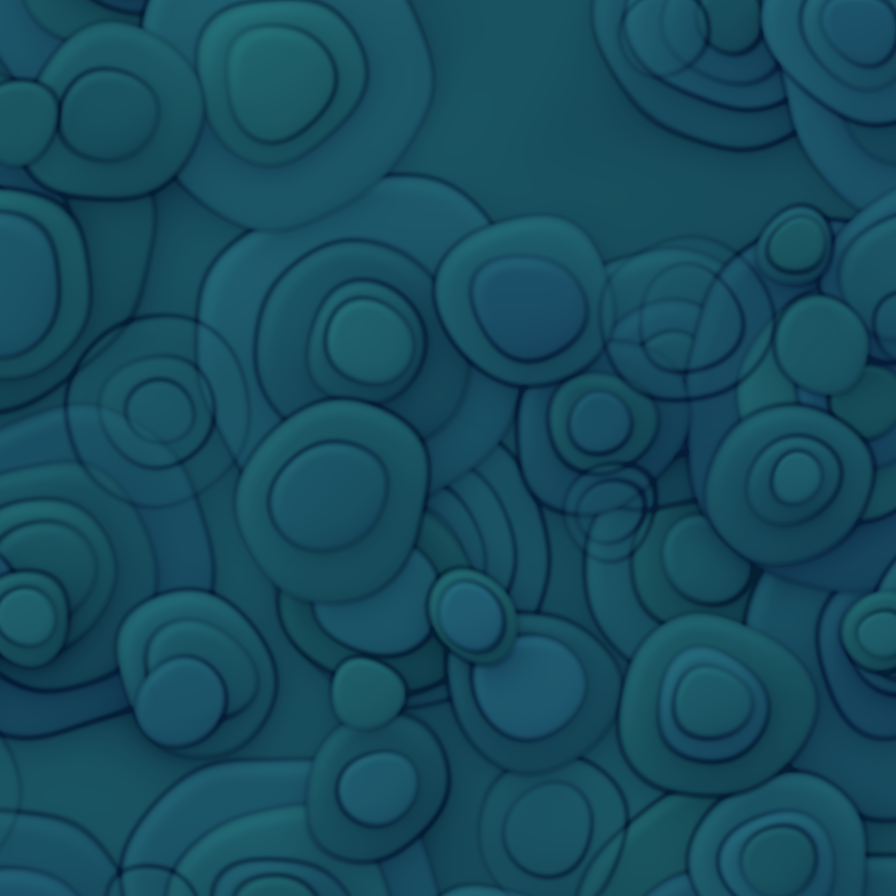
This pattern is drawn by a three.js fragment shader. Its source:

```glsl
varying vec2 vUv;

float hash(vec2 p) {
  vec3 q = fract(vec3(p.xyx) * vec3(0.1031, 0.1030, 0.0973));
  q += dot(q, q.yzx + 33.33);
  return fract((q.x + q.y) * q.z);
}

// Paint holds tone in x and blueness in y.
void paintDome(inout vec2 paint, vec2 p, float radius, float seed, float alpha) {
  float angle = atan(p.y, p.x);
  float wobble = 0.04 * sin(2.0 * angle + seed * 40.0) + 0.022 * sin(3.0 * angle + seed * 70.0);
  float d = length(p) - radius * (1.0 + wobble);
  float lit = dot(p, vec2(-0.45, 0.89)) / (length(p) + 0.002);
  float inside = smoothstep(0.003, -0.003, d);
  float rimWidth = min(0.018, 0.22 * radius);

  // Soft shadow cast below the dome
  paint.x -= 0.36 * alpha * (1.0 - inside) * (0.55 - 0.45 * lit) * exp(-max(d, 0.0) / (0.4 * rimWidth + 0.012));

  // Body with a bright upper rim and a shaded lower edge
  float rim = (d + 0.6 * rimWidth) / (0.5 * rimWidth);
  float tone = 0.54 + 0.32 * fract(seed * 17.3);
  tone += 0.08 * dot(p, vec2(-0.45, 0.89)) / radius;
  tone += 0.24 * max(lit, 0.0) * exp(-rim * rim);
  tone -= 0.24 * max(-lit, 0.0) * exp(min(d, 0.0) / rimWidth);
  paint = mix(paint, vec2(tone, fract(seed * 31.7)), inside * alpha);

  // Ink outline, fading around the circle
  float ink = 0.58 + 0.32 * sin(angle + seed * 50.0);
  paint.x -= 0.72 * ink * exp(-d * d / 0.000013);
}

// One jittered grid of discs, each made of nested domes
void paintLayer(inout vec2 paint, vec2 uv, float layer) {
  float cells = 3.0 + 1.6 * layer;
  vec2 grid = uv * cells + vec2(0.37, 0.61) * (layer + 1.0);
  for (float j = -1.0; j <= 1.0; j++) {
    for (float i = -1.0; i <= 1.0; i++) {
      vec2 cell = floor(grid) + vec2(i, j);
      vec2 id = cell + 19.0 * layer + 7.0;
      if (hash(id + 3.7) > 1.0 - 0.33 * layer) continue;
      vec2 jitter = vec2(hash(id + 11.3), hash(id + 27.9)) - 0.5;
      vec2 p = (grid - cell - 0.5 - 0.68 * jitter) / cells;
      float radius = mix(0.14, 0.21, hash(id + 41.1)) * pow(0.53, layer);
      if (length(p) > radius + 0.14) continue;
      float alpha = hash(id + 53.3) < 0.25 ? 0.25 : 0.97;
      float rings = 4.0 - layer - floor(2.0 * hash(id + 61.7));
      for (float k = 0.0; k < 4.0; k++) {
        if (k >= rings) break;
        float seed = hash(id + 71.9 + 5.3 * k);
        paintDome(paint, p, radius, seed, alpha);
        p += 0.12 * radius * (vec2(seed, fract(seed * 9.1)) - 0.5);
        radius *= mix(0.52, 0.74, fract(seed * 13.7));
      }
    }
  }
}

void main() {
  // Gentle bend so the circles look drawn by hand
  vec2 uv = vUv + 0.005 * sin(vUv.yx * 19.0 + vec2(0.6, 2.1)) + 0.002 * sin(vUv.yx * 47.0);

  // Background wash
  float wash = sin(uv.x * 9.0 + 2.0 * sin(uv.y * 6.0)) * sin(uv.y * 8.0 + 1.3);
  vec2 paint = vec2(0.62 + 0.1 * wash, 0.3);
  for (float layer = 0.0; layer < 3.0; layer++) paintLayer(paint, uv, layer);

  // Faint brush variation
  paint.x += 0.03 * sin(vUv.x * 17.0 + 3.0 * sin(vUv.y * 11.0));

  vec3 deepSea = vec3(0.05, 0.20, 0.28);
  vec3 paleTeal = vec3(0.13, 0.40, 0.45);
  vec3 color = mix(deepSea, paleTeal, clamp(paint.x, -0.4, 1.2));
  color += (paint.y - 0.4) * vec3(0.005, -0.02, 0.035);
  gl_FragColor = vec4(color, 1.0);
}
```
